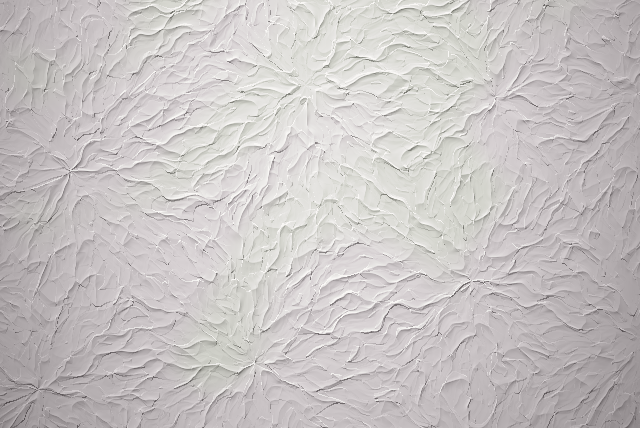
Write a WebGL 2 fragment shader that draws this texture.

```glsl
#version 300 es
precision highp float;

uniform vec2 u_resolution;
out vec4 fragColor;

vec2 hash2(vec2 c) {
    return fract(sin(vec2(dot(c, vec2(127.1, 311.7)), dot(c, vec2(269.5, 183.3)))) * 43758.5);
}

// Line direction fanning out of scattered brush stomps, blended by double angle
vec2 strokeDirection(vec2 p) {
    vec2 cell = floor(p / 0.45);
    vec2 fan = vec2(0.0);
    for (int y = -1; y <= 1; y++)
    for (int x = -1; x <= 1; x++) {
        vec2 c = cell + vec2(x, y);
        vec2 d = p - (c + 0.2 + 0.6 * hash2(c)) * 0.45;
        float r2 = dot(d, d) + 1e-5;
        fan += vec2(d.x * d.x - d.y * d.y, 2.0 * d.x * d.y) / r2 * exp(-26.0 * r2);
    }
    float angle = 0.5 * atan(fan.y, fan.x + 1e-9);
    return vec2(cos(angle), sin(angle));
}

// Cellular noise stretched along dir: nearest distance, edge gap, edge strength
vec3 stretchedCells(vec2 p, vec2 dir, float stretch) {
    vec2 cell = floor(p);
    vec2 firstId = vec2(0.0), secondId = vec2(0.0);
    float first = 9.0, second = 9.0;
    for (int y = -2; y <= 2; y++)
    for (int x = -2; x <= 2; x++) {
        vec2 c = cell + vec2(x, y);
        vec2 d = c + hash2(c) - p;
        float dist = length(vec2(dot(d, dir) / stretch, dot(d, vec2(-dir.y, dir.x)) * stretch));
        if (dist < first) {
            second = first; secondId = firstId;
            first = dist; firstId = c;
        } else if (dist < second) {
            second = dist; secondId = c;
        }
    }
    return vec3(first, second - first, hash2(firstId + secondId + 0.37).x);
}

float plasterHeight(vec2 p) {
    vec2 dir = strokeDirection(p);

    // Wobble the crests
    p += 0.006 * sin(p.yx * vec2(43.0, 51.0) + 2.0 * sin(p * 29.0));
    p += 0.0015 * sin(p.yx * vec2(137.0, 121.0) + 3.0 * sin(p * 83.0));

    vec3 broad = stretchedCells(p / 0.06, dir, 1.5);
    vec3 fine = stretchedCells(p / 0.031 + 17.0, dir, 1.45);
    vec3 streak = stretchedCells(p / 0.018 + 41.0, dir, 1.9);

    // Crests fade in and out over the surface
    float patchy = 0.5 + 0.5 * sin(p.x * 19.0 + 2.0 * sin(p.y * 13.0)) * sin(p.y * 23.0 + 2.0 * sin(p.x * 11.0));
    float h = 0.0058 * exp(-4.5 * broad.y) * smoothstep(0.1, 0.8, broad.z);
    h += 0.0034 * exp(-4.0 * fine.y) * smoothstep(0.25, 0.9, fine.z) * mix(0.45, 1.0, patchy);
    h += 0.004 * broad.x * broad.x;
    h += 0.0011 * streak.x * mix(1.0, 0.4, patchy);
    return h;
}

void main() {
    vec2 p = gl_FragCoord.xy / u_resolution.y;
    float aspect = u_resolution.x / u_resolution.y;

    // Slope towards the lamp above
    vec2 halfStep = 0.0014 * normalize(vec2(-0.35, 0.94));
    float slope = (plasterHeight(p - halfStep) - plasterHeight(p + halfStep)) / 0.0028;

    // Lamp falloff, brightest above the middle
    vec2 off = p - vec2(0.49 * aspect, 0.72);
    float base = 0.885 - 0.36 * off.x * off.x - 0.24 * off.y * off.y;
    float relief = slope > 0.0 ? 0.13 * min(slope, 1.1) : 0.25 * max(slope, -1.5);
    float light = min(base + relief * mix(0.75, 1.0, smoothstep(0.6, 0.85, base)), 0.97);

    // Faint rosy and olive casts, fading to neutral in the highlights
    float blotch = sin(p.x * 7.0 + 2.0 * sin(p.y * 5.0)) * sin(p.y * 9.0 + 1.5 * sin(p.x * 6.0));
    float rosy = smoothstep(-0.3, 0.3, 0.6 * blotch + 2.0 * dot(off, off) - 0.4);
    vec3 tint = mix(vec3(0.004, 0.007, -0.022), vec3(0.014, -0.010, -0.002), rosy);
    tint = mix(tint, vec3(0.006, 0.0, -0.008), smoothstep(0.82, 0.92, light));

    fragColor = vec4(light + tint, 1.0);
}
```
